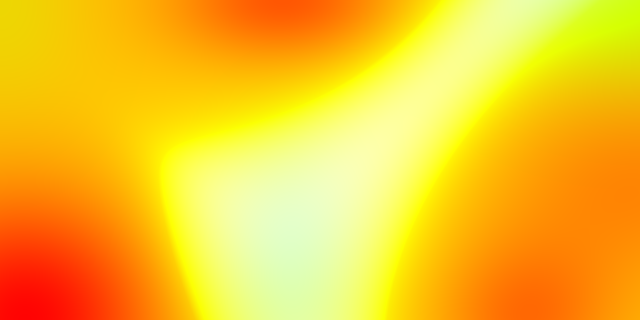
This background is drawn by a WebGL 1 fragment shader. Its source:

```glsl
precision highp float;
// A soft, warm gradient: a pale, three-sided flare over amber, red and orange.
// Three curved edges are blended into one distance, which sets a heat level;
// wide glows shift that level, and heat fills green first, then blue.

uniform vec2 u_resolution;

const vec2 CANVAS = vec2(2.0, 1.0);    // canvas extent in working units
const float EDGE_BLEND = 0.05;         // rounding where flare edges meet
const float AMBER_HEAT = 0.76;         // level far outside the flare
const float FLARE_GAIN = 0.90;         // heat gained deep inside the flare
const float INNER_FALLOFF = 0.13;
const float OUTER_FALLOFF = 0.10;

const float RED_DEPTH = 0.75;          // lower left
const float EMBER_DEPTH = 0.43;        // top
const float ORANGE_DEPTH = 0.24;       // right
const float RUST_DEPTH = 0.33;         // lower right
const float LIME_GAIN = 0.20;          // upper right
const float GOLD_GAIN = 0.08;          // upper left
const float FOOT_DEPTH = 0.12;         // foot of the flare

const float MINT_TINT = 0.13;          // red removed from each cool area
const float LIME_TINT = 0.18;
const float GOLD_TINT = 0.07;

// Elliptical glow, one at its centre.
float glow(vec2 p, vec2 center, vec2 radius) {
  vec2 q = (p - center) / radius;
  return exp(-dot(q, q));
}

// Approximate signed distance to the flare, positive inside.
float flareDistance(vec2 p) {
  float u = p.x - 0.5;
  float topSlope = 0.2 + 1.23 * u * u;
  float top = (0.55 + 0.2 * u + 0.41 * u * u * u - p.y)
            / sqrt(1.0 + topSlope * topSlope);

  float leftSlope = -0.4 + 0.56 * p.y;
  float left = (p.x - (0.61 - 0.4 * p.y + 0.28 * p.y * p.y))
             / sqrt(1.0 + leftSlope * leftSlope);

  float rightSlope = 0.12 + 1.1 * p.y;
  float right = (1.21 + 0.12 * p.y + 0.55 * p.y * p.y - p.x)
              / sqrt(1.0 + rightSlope * rightSlope);

  vec3 weight = exp(-vec3(top, left, right) / EDGE_BLEND);
  return -EDGE_BLEND * log(weight.x + weight.y + weight.z);
}

// Heat is one on the flare's edge and levels off on both sides.
float flareHeat(float d) {
  float inside = FLARE_GAIN * (1.0 - exp(-max(d, 0.0) / INNER_FALLOFF));
  float outside = (1.0 - AMBER_HEAT) * (1.0 - exp(min(d, 0.0) / OUTER_FALLOFF));
  return 1.0 + inside - outside;
}

void main() {
  vec2 p = gl_FragCoord.xy / u_resolution * CANVAS;
  float heat = flareHeat(flareDistance(p));

  // Cooler pools around the flare
  heat -= RED_DEPTH * glow(p, vec2(0.08, 0.0), vec2(0.42, 0.38));
  heat -= EMBER_DEPTH * glow(p, vec2(0.89, 1.0), vec2(0.35, 0.19));
  heat -= ORANGE_DEPTH * glow(p, vec2(1.98, 0.42), vec2(0.45, 0.32));
  heat -= RUST_DEPTH * glow(p, vec2(1.64, 0.0), vec2(0.27, 0.25));
  heat -= FOOT_DEPTH * glow(p, vec2(0.91, 0.0), vec2(0.30, 0.20));

  // Brighter corners
  float lime = glow(p, vec2(2.0, 1.0), vec2(0.40, 0.28));
  float gold = glow(p, vec2(0.0, 1.0), vec2(0.25, 0.35));
  heat += LIME_GAIN * lime + GOLD_GAIN * gold;

  // Greenish tints
  float mint = glow(p, vec2(0.91, 0.14), vec2(0.20, 0.36));
  float red = 1.0 - MINT_TINT * mint - LIME_TINT * lime - GOLD_TINT * gold;

  vec3 color = vec3(red, heat, max(heat - 1.0, 0.01));
  gl_FragColor = vec4(clamp(color, 0.0, 1.0), 1.0);
}
```
